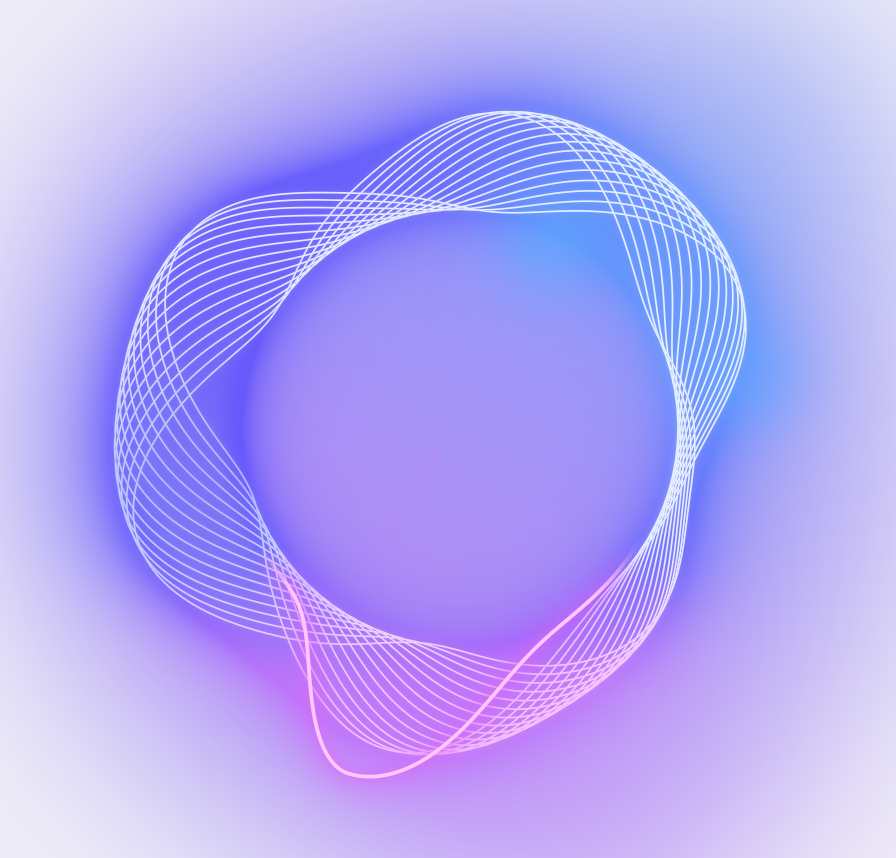
This background is drawn by a Shadertoy shader. Its source:

```glsl
float innerRadius(float a) {
    return 0.254 + 0.014 * cos(a - 0.1);
}

float outerRadius(float a) {
    return 0.361 - 0.019 * cos(a + 0.35) + 0.018 * cos(2.0 * a - 1.75)
         + 0.023 * cos(3.0 * a - 2.36) + 0.008 * cos(6.0 * a - 2.1);
}

// Three-lobed strand swinging between both rims; t shifts its phase
float strandRadius(float a, float t) {
    float swing = 0.5 + 0.5 * cos(3.0 * a - 1.05 - 3.4 * t);
    return mix(innerRadius(a), outerRadius(a), swing);
}

// Loose loop that bulges out at the lower left
float tailRadius(float a) {
    float offset = a + 1.85;
    float width = offset < 0.0 ? 0.26 : 0.44;
    return 0.258 + 0.16 * exp(-offset * offset / (width * width));
}

// Distance to a polar curve, corrected for its slope
float curveDistance(float r, float radius, float nextRadius, float da) {
    float slope = (nextRadius - radius) / (da * max(r, 0.05));
    return abs(r - radius) / sqrt(1.0 + slope * slope);
}

float stroke(float d, float halfWidth) {
    return clamp((halfWidth - d) * iResolution.y + 0.5, 0.0, 1.0);
}

float spot(vec2 p, vec2 center, float size) {
    vec2 q = (p - center) / size;
    return exp(-dot(q, q));
}

void mainImage(out vec4 fragColor, in vec2 fragCoord) {
    vec2 p = (fragCoord - 0.5 * iResolution.xy) / iResolution.y;
    float r = length(p);
    float a = atan(p.y, p.x);
    float inner = innerRadius(a);
    float outer = outerRadius(a);

    // Pale backdrop with blue and pink tints
    float fade = smoothstep(0.3, 0.72, length(p - vec2(0.02, 0.0)));
    vec3 color = mix(vec3(0.70, 0.66, 0.96), vec3(0.93, 0.92, 0.97), fade);
    color = mix(color, vec3(0.60, 0.70, 0.96), 0.55 * spot(p, vec2(0.31, 0.32), 0.22));
    color = mix(color, vec3(0.78, 0.60, 0.97), 0.60 * spot(p, vec2(0.13, -0.40), 0.24));

    // Violet disc inside the ring
    vec3 disc = mix(vec3(0.69, 0.56, 0.96), vec3(0.61, 0.59, 0.97),
                    smoothstep(-0.25, 0.25, p.y + 0.5 * p.x));
    color = mix(color, disc, 1.0 - smoothstep(inner - 0.02, outer, r));

    // Neon halo: blue, cyan at upper right, magenta at the bottom
    float pink = smoothstep(-0.12, -0.32, p.y);
    float cyan = pow(0.5 + 0.5 * cos(a - 0.55), 5.0);
    vec3 neon = mix(vec3(0.36, 0.31, 0.99), vec3(0.36, 0.57, 0.99), cyan);
    neon = mix(neon, vec3(0.74, 0.43, 0.98), pink);
    float outside = max(r - outer, 0.0);
    float inside = max(inner - r, 0.0);
    float halo = exp(-outside / 0.045) * exp(-inside / 0.03);
    color = mix(color, neon, 0.85 * halo);
    color = mix(color, vec3(0.35, 0.70, 1.0), 0.55 * spot(p, vec2(0.12, 0.22), 0.07));
    color = mix(color, vec3(0.35, 0.66, 1.0), 0.50 * spot(p, vec2(0.35, 0.06), 0.07));

    // Softer ground under the left strands
    float band = smoothstep(0.0, 0.04, min(r - inner, outer - r));
    color = mix(color, vec3(0.55, 0.53, 0.95), 0.5 * band * spot(p, vec2(-0.3, -0.1), 0.2));

    // Woven strands
    const float COUNT = 16.0;
    const float DA = 0.002;
    float ink = 0.0;
    float bloom = 0.0;
    for (float i = 0.0; i < COUNT; i++) {
        float t = i / (COUNT - 1.0);
        float d = curveDistance(r, strandRadius(a, t), strandRadius(a + DA, t), DA);
        ink = max(ink, stroke(d, 0.0010));
        bloom += exp(-d / 0.003);
    }
    vec3 strandColor = mix(vec3(0.95, 0.98, 1.0), vec3(1.0, 0.80, 0.99), pink);
    float dim = spot(p, vec2(-0.29, -0.06), 0.14);
    strandColor = mix(strandColor, vec3(0.70, 0.82, 1.0), 0.6 * dim);
    color = mix(color, strandColor, 0.22 * (1.0 - exp(-0.5 * bloom)));
    color = mix(color, strandColor, (0.88 - 0.25 * dim) * ink);

    // Glowing pink tail, shown only along the lower arc
    float tail = curveDistance(r, tailRadius(a), tailRadius(a + DA), DA);
    float reach = smoothstep(-2.6, -2.3, a) * smoothstep(-0.5, -0.9, a);
    color = mix(color, vec3(0.85, 0.42, 0.98), 0.65 * reach * exp(-tail / 0.016));
    color = mix(color, vec3(1.0, 0.78, 0.99), reach * stroke(tail, 0.0022));

    fragColor = vec4(color, 1.0);
}
```
